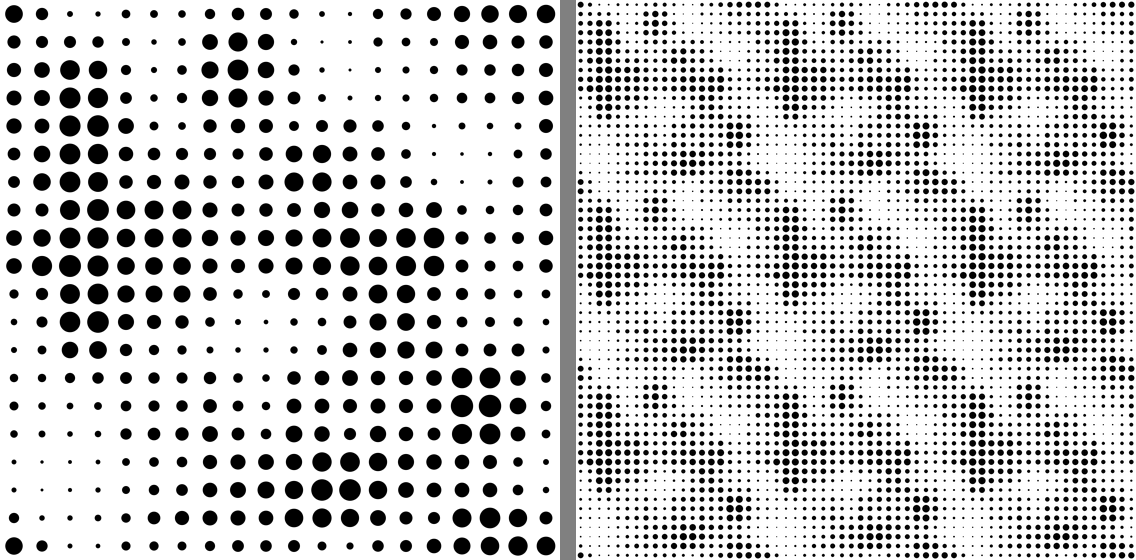
Left, the tile; right, the same tile 3 across and 3 down.
Give the GLSL for this pattern, as a Shadertoy shader.

```glsl
// Halftone-like grid of 20 x 20 black dots on white, one dot centred per cell.
// Each radius is sampled from two octaves of smooth value noise whose lattice
// wraps at the canvas border, so neighbouring sizes drift and the tile is seamless.

// Integer hash of a lattice point, returned in 0..1
float hash(ivec2 p, uint seed) {
    uint h = uint(p.x) * 1597334677u ^ uint(p.y) * 3812015801u ^ seed * 668265263u;
    h = (h ^ (h >> 16)) * 2246822519u;
    h = (h ^ (h >> 13)) * 3266489917u;
    return float((h ^ (h >> 16)) >> 8) / 16777216.0;
}

// Value noise over the unit square, repeating after `period` lattice steps
float wrappedNoise(vec2 uv, int period, uint seed) {
    vec2 p = uv * float(period);
    ivec2 a = ivec2(floor(p)) % period;
    ivec2 b = (a + 1) % period;
    vec2 f = fract(p);
    f = f * f * (3.0 - 2.0 * f);
    float low = mix(hash(a, seed), hash(ivec2(b.x, a.y), seed), f.x);
    float high = mix(hash(ivec2(a.x, b.y), seed), hash(b, seed), f.x);
    return mix(low, high, f.y);
}

void mainImage(out vec4 fragColor, in vec2 fragCoord) {
    const float dotsAcross = 20.0;
    vec2 grid = fragCoord / iResolution.xy * dotsAcross;
    vec2 cellCentre = floor(grid) + 0.5;

    // Dot size, constant within a cell
    vec2 uv = cellCentre / dotsAcross;
    float size = 0.67 * wrappedNoise(uv, 7, 3u) + 0.33 * wrappedNoise(uv, 13, 8u);
    float radius = clamp(0.47 * size, 0.035, 0.4);

    // Circle with an edge about one pixel wide
    float pixel = dotsAcross / min(iResolution.x, iResolution.y);
    float dist = length(grid - cellCentre) - radius;
    float paper = smoothstep(-0.7 * pixel, 0.7 * pixel, dist);

    fragColor = vec4(vec3(paper), 1.0);
}
```
